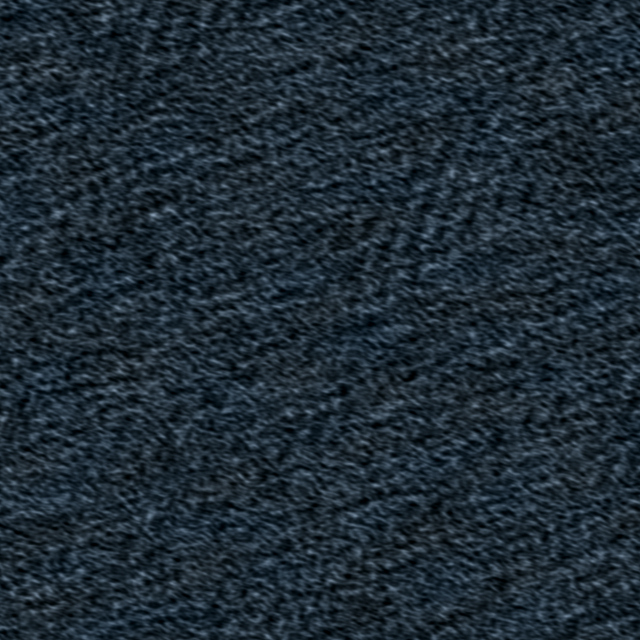
Write a three.js fragment shader that draws this texture.

```glsl
// Dark navy woven cloth: short slanted grains crossed by long, faint rising streaks.
varying vec2 vUv;

// Tone to colour: middle colour, linear gain and slight highlight lift
const vec3 MID_COLOR = vec3(0.113, 0.164, 0.203);
const vec3 TONE_GAIN = vec3(0.067, 0.075, 0.085);
const float HIGHLIGHT_LIFT = 0.006;
const vec3 HUE_DRIFT = vec3(-0.004, 0.0, 0.004);

// Directions in radians
const float GRAIN_ANGLE = -0.36;
const float FIBRE_ANGLE = -0.22;
const float STREAK_ANGLE = 0.27;

// Cells per canvas, along and across each direction
const vec2 GRAIN_SCALE = vec2(56.0, 128.0);
const vec2 FIBRE_SCALE = vec2(105.0, 215.0);
const vec2 RIDGE_SCALE = vec2(20.0, 98.0);
const vec2 STREAK_SCALE = vec2(5.0, 62.0);
const vec2 CLOUD_SCALE = vec2(4.0, 9.0);

// Share of each layer in the tone
const float GRAIN_AMOUNT = 0.74;
const float FIBRE_AMOUNT = 0.50;
const float RIDGE_AMOUNT = 0.36;
const float STREAK_AMOUNT = 0.27;
const float CLOUD_AMOUNT = 0.06;

const float WARP_SCALE = 24.0;
const float WARP_AMOUNT = 0.0008;
const float NOISE_DEVIATION = 0.21;
const float TAU = 6.2831853;

float hash(vec2 p) {
  return fract(sin(dot(p, vec2(127.1, 311.7))) * 43758.5453);
}

// Dot product of a random unit gradient with the offset from its lattice corner
float cornerSlope(vec2 cell, vec2 offset) {
  float angle = TAU * hash(cell);
  return dot(vec2(cos(angle), sin(angle)), offset);
}

// Gradient noise scaled to about unit deviation
float noise(vec2 p) {
  vec2 cell = floor(p);
  vec2 f = fract(p);
  vec2 s = f * f * (3.0 - 2.0 * f);
  vec2 right = vec2(1.0, 0.0);
  vec2 up = vec2(0.0, 1.0);
  float low = mix(cornerSlope(cell, f), cornerSlope(cell + right, f - right), s.x);
  float high = mix(cornerSlope(cell + up, f - up), cornerSlope(cell + 1.0, f - 1.0), s.x);
  return mix(low, high, s.y) / NOISE_DEVIATION;
}

// Noise stretched along a direction
float strands(vec2 p, float angle, vec2 scale, float seed) {
  float c = cos(angle);
  float s = sin(angle);
  vec2 turned = vec2(c * p.x + s * p.y, c * p.y - s * p.x);
  return noise(turned * scale + seed);
}

void main() {
  // Bend the grains so that they do not line up on the lattice
  vec2 bend = vec2(noise(vUv * WARP_SCALE + 3.7), noise(vUv * WARP_SCALE + 61.3));
  vec2 p = vUv + WARP_AMOUNT * bend;

  // Sum the layers from fine to broad
  float tone = GRAIN_AMOUNT * strands(p, GRAIN_ANGLE, GRAIN_SCALE, 17.0)
             + FIBRE_AMOUNT * strands(p, FIBRE_ANGLE, FIBRE_SCALE, 43.0)
             + RIDGE_AMOUNT * strands(p, STREAK_ANGLE, RIDGE_SCALE, 29.0)
             + STREAK_AMOUNT * strands(p, STREAK_ANGLE, STREAK_SCALE, 71.0)
             + CLOUD_AMOUNT * strands(vUv, STREAK_ANGLE, CLOUD_SCALE, 91.0);

  // Colour the tone and let the hue drift between slate and navy
  float drift = strands(vUv, STREAK_ANGLE, CLOUD_SCALE * 2.0, 137.0);
  vec3 color = MID_COLOR + TONE_GAIN * tone + HIGHLIGHT_LIFT * tone * tone;
  color += HUE_DRIFT * drift;
  gl_FragColor = vec4(clamp(color, 0.0, 1.0), 1.0);
}
```
